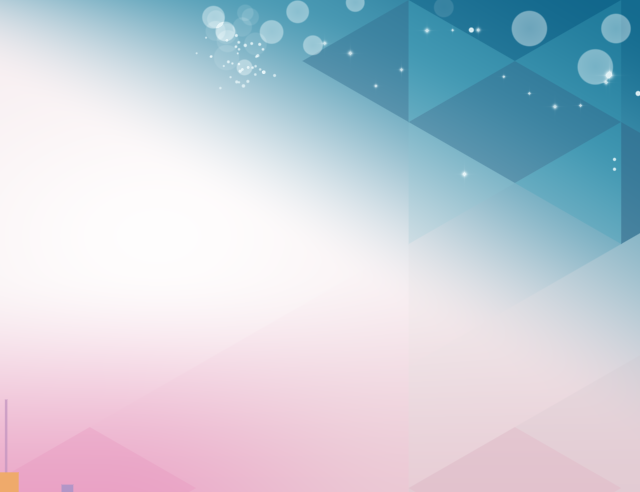
Give the GLSL for this background, as a Shadertoy shader.

```glsl
// Soft teal-to-pink backdrop with a triangular facet grid, pale light discs and sparkles.

// Antialiased inside mask; d is a signed distance in canvas heights, positive inside
float mask(float d) {
    float w = 0.8 / iResolution.y;
    return smoothstep(-w, w, d);
}

float hash(float n) { return fract(sin(n * 127.1) * 43758.5); }

// Grid triangle: tip at apex, opening to the right (side 1) or left (side -1)
float facet(vec2 q, vec2 apex, float side) {
    float along = (q.x - apex.x) * side;
    return mask(0.216 * min(1.0 - along, 0.5 * along - abs(q.y - apex.y)));
}

// Two grid triangles joined on their vertical edge
float rhombus(vec2 q, vec2 centre) {
    vec2 a = abs(q - centre);
    return mask(0.108 * (1.0 - a.x - 2.0 * a.y));
}

// Translucent disc with a soft, slightly brighter rim
float disc(vec2 p, vec2 centre, float radius) {
    float d = length(p - centre);
    return smoothstep(radius + 0.002, radius - 0.002, d) * (0.85 + 0.15 * d / radius);
}

// Small core with a faint halo and four fine rays
float sparkle(vec2 p, vec2 centre, float size) {
    vec2 a = abs(p - centre) / size;
    float rays = exp(-a.x * 4.0 - a.y * 0.7) + exp(-a.y * 4.0 - a.x * 0.7);
    return min(1.0, exp(-dot(a, a)) + 0.35 * rays);
}

float box(vec2 p, vec2 low, vec2 high) {
    vec2 d = min(p - low, high - p);
    return mask(min(d.x, d.y));
}

// Pale centre, pink floor and a diagonal sweep of teal
vec3 backdrop(vec2 p) {
    vec2 g = (p - vec2(0.32, 0.48)) / vec2(0.50, 0.32);
    vec3 color = mix(vec3(0.965, 0.925, 0.935), vec3(0.998, 0.992, 0.992), exp(-dot(g, g)));
    vec3 pink = mix(vec3(0.92, 0.65, 0.78), vec3(0.92, 0.79, 0.83), smoothstep(0.2, 0.85, p.x));
    color = mix(color, pink, smoothstep(0.55, 1.06, p.y));
    float sweep = dot(p - vec2(0.169, 0.0), vec2(0.504, -0.864));
    vec3 teal = mix(vec3(0.30, 0.61, 0.71), vec3(0.08, 0.42, 0.56), smoothstep(0.15, 0.56, sweep));
    return mix(color, teal, smoothstep(-0.22, 0.30, sweep + 0.085 * exp(-p.y * 10.0)));
}

vec3 addFacets(vec3 color, vec2 p) {
    vec2 q = (p - vec2(0.8305, 0.0)) / vec2(0.216, 0.248);
    vec3 slate = vec3(0.20, 0.43, 0.56), aqua = vec3(0.23, 0.63, 0.73);

    // Dark facets
    color = mix(color, slate, 0.45 * facet(q, vec2(-1.0, 0.5), 1.0));
    color = mix(color, slate, 0.42 * rhombus(q, vec2(1.0, 1.0)));
    color = mix(color, slate, 0.65 * facet(q, vec2(3.0, 1.5), -1.0));
    color = mix(color, vec3(0.05, 0.38, 0.53), 0.45 * rhombus(q, vec2(1.0, 0.0)));

    // Bright facets
    float bright = facet(q, vec2(1.0, 0.5), -1.0) + facet(q, vec2(1.0, 0.5), 1.0)
                 + facet(q, vec2(1.0, 1.5), 1.0);
    color = mix(color, aqua, 0.28 * bright);
    color = mix(color, vec3(0.55, 0.79, 0.84), 0.18 * facet(q, vec2(1.0, 1.5), -1.0));

    // Broad planes below the rising diagonals
    float rise = q.y + 0.5 * q.x, right = mask(0.216 * q.x);
    color = mix(color, vec3(0.93, 0.90, 0.91), 0.24 * right * mask(0.19 * (rise - 3.0)));
    color = mix(color, vec3(0.80, 0.76, 0.79), 0.16 * right * mask(0.19 * (rise - 4.0)));
    color *= 1.0 - 0.018 * right * smoothstep(1.0, 2.5, q.y);
    float leftPlane = mask(0.19 * (rise - 2.0)) * (1.0 - right) * smoothstep(2.0, 3.2, q.y);
    color = mix(color, vec3(0.92, 0.70, 0.81), 0.10 * leftPlane);

    // Pink floor facets
    color = mix(color, vec3(0.88, 0.68, 0.75), 0.30 * rhombus(q, vec2(1.0, 4.0)));
    return mix(color, vec3(0.90, 0.56, 0.73), 0.28 * rhombus(q, vec2(-3.0, 4.0)));
}

float lights(vec2 p) {
    // Large discs at the upper right, then a few over the cluster
    float glow = 0.46 * (disc(p, vec2(1.076, 0.058), 0.036) + disc(p, vec2(1.252, 0.058), 0.030)
               + disc(p, vec2(1.210, 0.136), 0.036) + disc(p, vec2(0.605, 0.024), 0.023)
               + disc(p, vec2(0.552, 0.065), 0.024) + disc(p, vec2(0.636, 0.092), 0.020)
               + disc(p, vec2(0.458, 0.064), 0.020) + disc(p, vec2(0.497, 0.137), 0.016)
               + disc(p, vec2(0.434, 0.035), 0.023) + disc(p, vec2(0.722, 0.005), 0.019));
    glow += 0.13 * disc(p, vec2(0.902, 0.015), 0.020);

    // Faint overlapping discs and fine dust
    for (float i = 1.0; i < 37.0; i++) {
        vec2 r = vec2(hash(i), hash(i + 51.3));
        if (i < 10.0) glow += 0.13 * disc(p, vec2(0.43, 0.0) + r * vec2(0.15, 0.12), 0.014 + 0.012 * r.y);
        vec2 spread = vec2(r.x + hash(i + 9.7) - 1.0, r.y + hash(i + 23.9) - 1.0);
        glow += 0.85 * disc(p, vec2(0.495, 0.122) + spread * vec2(0.10, 0.07), 0.0015 + 0.0018 * r.x);
    }

    // Sparse stars over the teal half
    for (float i = 0.0; i < 12.0; i++) {
        vec2 star = vec2(0.66 + 0.052 * i, 0.02 + 0.20 * hash(i + 3.1));
        glow += 0.8 * sparkle(p, star, 0.0025 + 0.0025 * hash(i + 70.0));
    }
    glow += sparkle(p, vec2(1.239, 0.153), 0.007) + sparkle(p, vec2(0.944, 0.354), 0.005);
    glow += disc(p, vec2(0.958, 0.061), 0.005) + disc(p, vec2(1.297, 0.190), 0.005);
    float pair = min(abs(p.y - 0.324), abs(p.y - 0.344));
    return min(glow + disc(vec2(p.x, pair), vec2(1.249, 0.0), 0.003), 0.95);
}

void mainImage(out vec4 fragColor, in vec2 fragCoord) {
    // Canvas heights, measured down from the upper left
    vec2 p = vec2(fragCoord.x, iResolution.y - fragCoord.y) / iResolution.y;
    vec3 color = addFacets(backdrop(p), p);
    color = mix(color, vec3(0.92, 0.97, 0.98), lights(p));

    // Small corner blocks and a thin stem
    color = mix(color, vec3(0.76, 0.58, 0.75), 0.75 * box(p, vec2(0.010, 0.812), vec2(0.015, 0.962)));
    color = mix(color, vec3(0.94, 0.67, 0.38), 0.9 * box(p, vec2(-0.1, 0.960), vec2(0.038, 1.1)));
    color = mix(color, vec3(0.66, 0.58, 0.78), 0.85 * box(p, vec2(0.125, 0.985), vec2(0.149, 1.1)));
    fragColor = vec4(color, 1.0);
}
```
